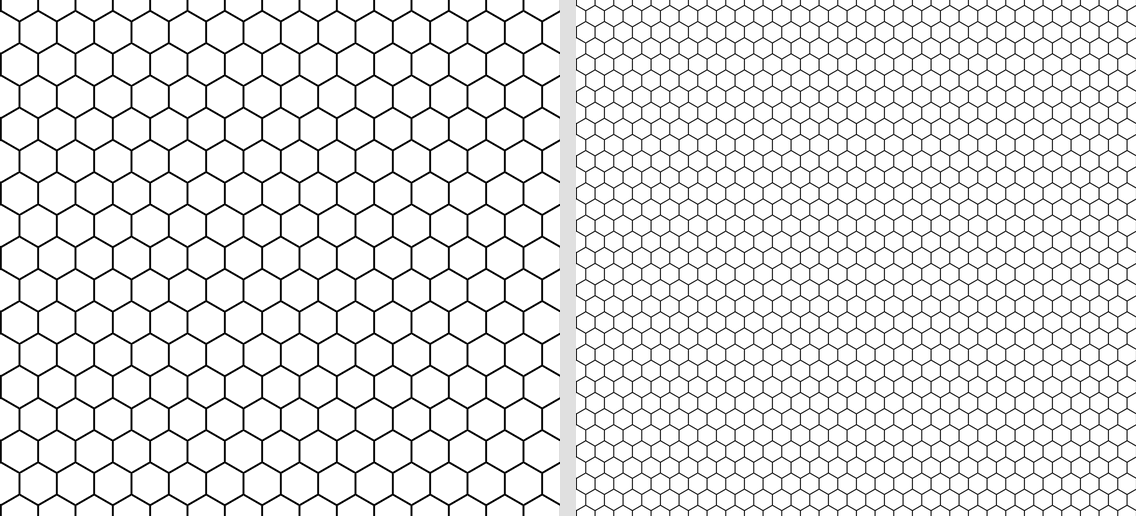
Left: one tile. Right: repeated 2 by 2.
A Shadertoy shader for this pattern:

```glsl
// Seamless honeycomb of thin black outlines on white, 15 cells across and 16 rows down.

const float SQRT3 = 1.7320508;
const vec2 PERIOD = vec2(1.0, SQRT3);    // one cell wide, two rows high
const vec2 REPEATS = vec2(15.0, 8.0);    // whole periods across the canvas
const vec2 SHIFT = vec2(0.022, 0.0);     // grid offset, in cell widths
const float LINE_WIDTH = 0.051;          // in cell widths
const vec3 PAPER = vec3(1.0);
const vec3 INK = vec3(0.01);

// Offset from p to the nearest centre of a rectangular lattice
vec2 latticeOffset(vec2 p, vec2 period) {
    return mod(p + 0.5 * period, period) - 0.5 * period;
}

// Offset from p to the centre of its hexagon, from two interleaved lattices
vec2 hexOffset(vec2 p) {
    vec2 a = latticeOffset(p - vec2(0.5, 0.0), PERIOD);
    vec2 b = latticeOffset(p - vec2(0.0, 0.5 * PERIOD.y), PERIOD);
    return dot(a, a) < dot(b, b) ? a : b;
}

// Distance to the border of a pointy-topped hexagon of unit width
float hexBorderDistance(vec2 q) {
    q = abs(q);
    return 0.5 - max(q.x, dot(q, vec2(0.5, 0.5 * SQRT3)));
}

// Antialiased coverage of a line, given the distance to its centre
float lineCoverage(float dist, float width, float pixel) {
    return clamp((0.5 * width - dist) / pixel + 0.5, 0.0, 1.0);
}

void mainImage(out vec4 fragColor, in vec2 fragCoord) {
    vec2 p = fragCoord / iResolution.xy * REPEATS * PERIOD - SHIFT;
    float pixel = REPEATS.x / iResolution.x;

    float border = hexBorderDistance(hexOffset(p));
    float ink = lineCoverage(border, LINE_WIDTH, pixel);

    fragColor = vec4(mix(PAPER, INK, ink), 1.0);
}
```
